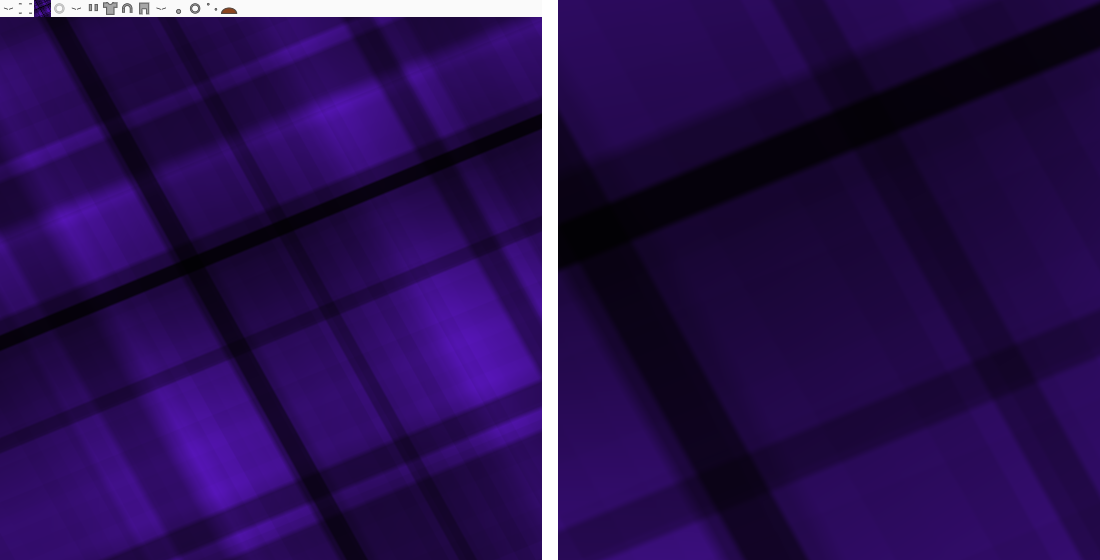
Left: the whole. Right: its middle third, enlarged.
Write a Shadertoy shader that draws this pattern.

```glsl
// Slanted violet plaid under a narrow white strip of small grey symbols.
// Two oblique families of bands are gradient profiles multiplied together,
// with dark seams and fine stepped tone; symbols are distance functions.

#define STOPS 22
#define RISE 0.41        // slope of the shallow bands
#define LEAN 0.556       // sideways drift of the steep bands
#define STRIP 3.03       // strip height, percent of canvas height
#define STEP_WIDTH 3.1   // width of the fine tone steps
#define STEP_DEPTH 0.15
#define CONTRAST 0.8
#define VIOLET vec3(0.37, 0.09, 0.79)
#define PAPER vec3(0.98)

// Tone stops: position in percent of height, brightness
const vec2 SHALLOW[STOPS] = vec2[STOPS](
    vec2(6, .36), vec2(13, .54), vec2(29, .46), vec2(30, .72),
    vec2(32, .64), vec2(33, .40), vec2(40.5, .44), vec2(44, .93),
    vec2(46.5, .76), vec2(56.5, .62), vec2(57.5, .34), vec2(64, .32),
    vec2(77, .56), vec2(95, .92), vec2(104, .95), vec2(107, .82),
    vec2(108, .46), vec2(112, .44), vec2(113, .78), vec2(116, .70),
    vec2(117, .42), vec2(140, .50));
const vec2 STEEP[STOPS] = vec2[STOPS](
    vec2(-43, .50), vec2(-30, .55), vec2(-28, .72), vec2(-24, .72),
    vec2(-22.5, .50), vec2(-15.5, .50), vec2(-10.5, 1.), vec2(-7, .85),
    vec2(4.5, .72), vec2(5.5, .40), vec2(11, .40), vec2(12.5, .50),
    vec2(33, .55), vec2(42, .66), vec2(47.5, 1.), vec2(58.5, .80),
    vec2(60, .42), vec2(64, .42), vec2(66, .75), vec2(70, .70),
    vec2(71.5, .48), vec2(97, .68));

float hash(float n) { return fract(sin(n * 127.1) * 4375.85); }

float profile(vec2 stops[STOPS], float t) {
    float v = stops[0].y;
    for (int i = 1; i < STOPS; i++) {
        float span = stops[i].x - stops[i - 1].x;
        v = mix(v, stops[i].y, clamp((t - stops[i - 1].x) / span, 0., 1.));
    }
    return v;
}

float seam(float t, float centre, float halfWidth, float depth) {
    return 1. - depth * (1. - smoothstep(halfWidth - .3, halfWidth + .3, abs(t - centre)));
}

// Nearly flat tones with short soft joints
float steps(float t, float seed) {
    float s = t / STEP_WIDTH, cell = floor(s);
    float tone = mix(hash(cell + seed), hash(cell + 1. + seed), smoothstep(.88, 1., s - cell));
    return 1. + STEP_DEPTH * (tone - .5);
}

vec3 plaid(vec2 p) {
    float a = p.y + RISE * p.x;
    float b = p.x - LEAN * p.y;
    float across = profile(SHALLOW, a) * steps(a, 3.)
        * seam(a, 61.3, 1.4, .84) * seam(a, 79.6, 1.4, .34);
    float down = profile(STEEP, b) * steps(b, 71.)
        * seam(b, 8.2, 1.9, .55) * seam(b, 28., 1.6, .34);
    return VIOLET * pow(across * down, CONTRAST);
}

float box(vec2 q, vec2 size) {
    vec2 d = abs(q) - size;
    return length(max(d, 0.)) + min(max(d.x, d.y), 0.);
}

// Symbol distance in a cell spanning -1 to 1, y down
float symbol(int id, vec2 q) {
    vec2 m = vec2(abs(q.x), q.y);
    if (id == 1) return box(abs(q) - vec2(.62, .55), vec2(.16, .07));
    if (id == 3 || id == 11) return abs(length(q) - .48) - .14;
    if (id == 5) return box(m - vec2(.34, -.1), vec2(.2, .42));
    if (id == 6) {
        float shirt = min(box(q, vec2(.5, .75)), box(q + vec2(0, .4), vec2(.85, .32)));
        return max(shirt, .25 - length(q + vec2(0, .8)));
    }
    if (id == 7) return q.y < 0. ? abs(length(q) - .45) - .17
                                 : box(m - vec2(.45, .2), vec2(.17, .3));
    if (id == 8) return max(box(q, vec2(.6, .7)), -box(q - vec2(0, .5), vec2(.2, .4)));
    if (id == 10) return length(q - vec2(.05, .35)) - .3;
    if (id == 12) return length(m - vec2(.45, -.2 + .3 * sign(q.x))) - .16;
    if (id == 13) return max(length((q - vec2(0, .6)) * vec2(.75, 1)) - .72, q.y - .65);
    return box(m - vec2(.3, .12 - .35 * m.x), vec2(.24, .06));
}

vec3 symbolStrip(vec2 p, float pixel) {
    vec2 cell = p / STRIP;
    int id = int(floor(cell.x));
    vec2 local = vec2(fract(cell.x), cell.y);
    if (id == 2) return plaid(local * 100.);
    if (id > 13) return PAPER;
    float d = symbol(id, local * 2. - 1.);
    float soft = 2. * pixel / STRIP;
    vec3 fill = id == 13 ? vec3(.55, .27, .12) : vec3(id == 3 ? .85 : .65);
    vec3 ink = mix(fill, vec3(.3), smoothstep(-.2, -.05, d) * (id == 3 ? .2 : .8));
    return mix(ink, PAPER, smoothstep(-soft * .5, soft * .5, d));
}

void mainImage(out vec4 fragColor, in vec2 fragCoord) {
    float pixel = 100. / iResolution.y;
    vec2 p = vec2(fragCoord.x, iResolution.y - fragCoord.y) * pixel;
    float below = smoothstep(-.5 * pixel, .5 * pixel, p.y - STRIP);
    vec3 colour = mix(symbolStrip(p, pixel), plaid(p), below);
    fragColor = vec4(colour, 1.);
}
```
